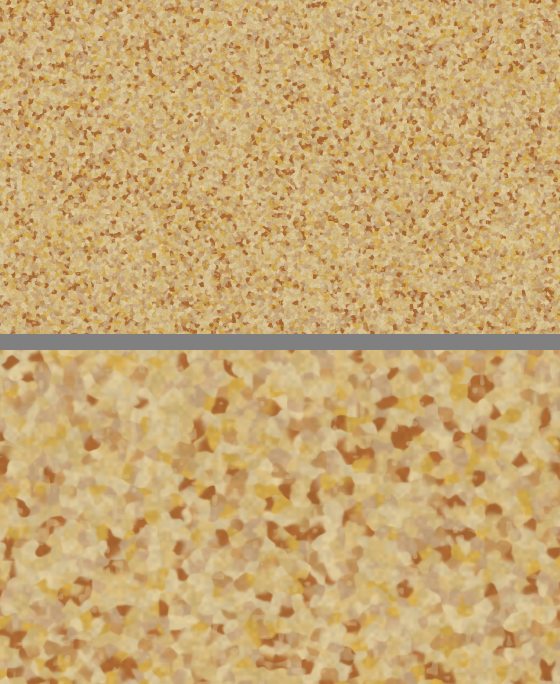
Top: the whole. Bottom: its middle third, enlarged.
Write a Shadertoy shader that draws this texture.

```glsl
// Fine sandy stone: tightly packed cream, pale, pink, tan and yellow grains
// with clustered rust-brown flecks. Grains are soft, warped Voronoi cells,
// each given a mineral by chance; fine noise adds surface mottling.

const float GRAIN_ROWS   = 92.0;   // grains per canvas height
const float EDGE_SHARP   = 8.0;    // crispness of grain borders
const float SIZE_SPREAD  = 0.22;   // variation of grain size
const float WARP_AMOUNT  = 0.55;   // raggedness of outlines, in grains
const float WARP_SCALE   = 1.3;    // warp noise cells per grain
const float BROWN_SHARE  = 0.09;   // mean share of brown flecks
const float CLUMP_SCALE  = 0.28;   // clump noise cells per grain
const float SPECK_ROWS   = 150.0;  // pale specks per canvas height
const float SPECK_AMOUNT = 0.45;
const float MOTTLE_ROWS  = 230.0;  // finest tone noise per canvas height
const float MOTTLE_DEPTH = 0.09;

const vec3 CREAM  = vec3(0.82, 0.71, 0.47);
const vec3 PALE   = vec3(0.84, 0.76, 0.58);
const vec3 PINK   = vec3(0.77, 0.64, 0.48);
const vec3 TAN    = vec3(0.75, 0.57, 0.35);
const vec3 YELLOW = vec3(0.81, 0.65, 0.29);
const vec3 BROWN  = vec3(0.66, 0.40, 0.19);

vec3 hash3(vec2 p) {
    vec3 q = fract(p.xyx * vec3(0.1031, 0.1030, 0.0973));
    q += dot(q, q.yxz + 33.33);
    return fract((q.xxy + q.yzz) * q.zyx);
}

// Three independent channels of smooth value noise
vec3 noise3(vec2 p) {
    vec2 cell = floor(p);
    vec2 f = fract(p);
    f = f * f * (3.0 - 2.0 * f);
    vec3 low  = mix(hash3(cell), hash3(cell + vec2(1, 0)), f.x);
    vec3 high = mix(hash3(cell + vec2(0, 1)), hash3(cell + vec2(1, 1)), f.x);
    return mix(low, high, f.y);
}

// Mineral colour of the grain in one cell
vec3 grainColor(vec2 cell) {
    vec3 chance = hash3(cell + 211.0);
    float clump = 0.15 + 1.7 * noise3(cell * CLUMP_SCALE + 57.0).x;
    vec3 color = CREAM;
    if (chance.x < BROWN_SHARE * clump) color = BROWN;
    else if (chance.y < 0.12) color = TAN;
    else if (chance.y < 0.23) color = YELLOW;
    else if (chance.y < 0.42) color = PINK;
    else if (chance.y < 0.67) color = PALE;
    return color * (0.97 + 0.06 * chance.z);
}

// Packed grains, blended by closeness to their centres
vec3 grainBed(vec2 p) {
    p += WARP_AMOUNT * (noise3(p * WARP_SCALE + 19.0).xy - 0.5);
    vec2 home = floor(p);
    vec3 sum = vec3(0.0);
    float total = 0.0;
    for (int y = -1; y <= 1; y++) {
        for (int x = -1; x <= 1; x++) {
            vec2 cell = home + vec2(x, y);
            vec3 seed = hash3(cell);
            vec2 toCentre = cell + seed.xy - p;
            float reach = dot(toCentre, toCentre) - SIZE_SPREAD * seed.z;
            float weight = exp(-EDGE_SHARP * reach);
            sum += weight * grainColor(cell);
            total += weight;
        }
    }
    return sum / total;
}

void mainImage(out vec4 fragColor, in vec2 fragCoord) {
    vec2 uv = fragCoord / iResolution.y + 1.0;
    vec3 color = grainBed(uv * GRAIN_ROWS);

    // Small pale specks breaking up the larger grains
    float speck = smoothstep(0.62, 0.85, noise3(uv * SPECK_ROWS).z);
    color = mix(color, PALE, SPECK_AMOUNT * speck);

    // Fine surface tone
    float tone = noise3(uv * MOTTLE_ROWS + 83.0).y - 0.5;
    color *= 1.0 + MOTTLE_DEPTH * tone;

    fragColor = vec4(color, 1.0);
}
```
